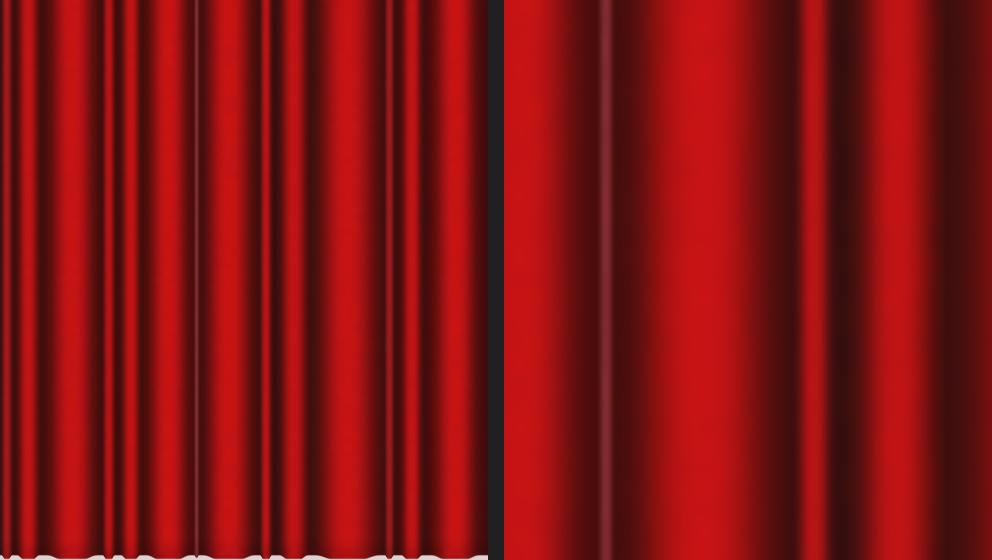
Left: the whole. Right: its middle third, enlarged.
Write a WebGL 1 fragment shader that draws this texture.

```glsl
precision highp float;
uniform vec2 u_resolution;

#define GROUPS 5
#define LIT vec3(0.78, 0.075, 0.08)
#define SHADOW_COOL vec3(0.18, 0.06, 0.06)
#define SHADOW_WARM vec3(0.27, 0.04, 0.03)
#define SHEEN vec3(0.0, 0.1, 0.12)
#define FLOOR_COLOR vec3(0.87, 0.82, 0.81)
#define NARROW_WIDTH 0.0097
#define MEDIUM_RATIO 0.45
#define ROUNDNESS 2.5
#define HEM_HIGH 0.0085
#define HEM_LOW 0.002

float hash(vec2 p) {
  return fract(sin(dot(p, vec2(12.9898, 78.233))) * 43758.5453);
}

float noise(vec2 p) {
  vec2 cell = floor(p);
  vec2 f = fract(p);
  f = f * f * (3.0 - 2.0 * f);
  float low = mix(hash(cell), hash(cell + vec2(1.0, 0.0)), f.x);
  float high = mix(hash(cell + vec2(0.0, 1.0)), hash(cell + 1.0), f.x);
  return mix(low, high, f.y);
}

// Centres of the narrow, medium and wide fold, then the wide fold's width
vec4 groupLayout(int i) {
  if (i == 0) return vec4(0.014, 0.058, 0.148, 0.039);
  if (i == 1) return vec4(0.223, 0.268, 0.345, 0.034);
  if (i == 2) return vec4(0.403, 0.469, 0.469, 0.040);
  if (i == 3) return vec4(0.545, 0.602, 0.712, 0.050);
  return vec4(0.798, 0.844, 0.933, 0.037);
}

// Brightness of the narrow fold in each group
float narrowGain(int i) {
  if (i == 2) return 0.48;
  return i == 4 ? 0.68 : (i == 0 ? 0.75 : 0.9);
}

float fold(float x, float centre, float width) {
  return exp(-pow(abs(x - centre) / width, ROUNDNESS));
}

void main() {
  vec2 uv = gl_FragCoord.xy / u_resolution;

  // Brightest fold at this column, with a pale sheen on the faint ones
  float light = 0.0;
  float sheen = 0.0;
  for (int i = 0; i < GROUPS; i++) {
    vec4 g = groupLayout(i);
    float gain = narrowGain(i);
    float width = NARROW_WIDTH * mix(0.4, 1.0, smoothstep(0.4, 0.85, gain));
    float narrow = fold(uv.x, g.x, width);
    float medium = fold(uv.x, g.y, g.w * MEDIUM_RATIO);
    float wide = fold(uv.x, g.z, g.w);
    light = max(light, max(narrow * gain, max(medium * 0.96, wide)));
    sheen += narrow * (1.0 - gain) * (1.0 - gain) * 4.0;
  }

  // Cloth colour, shadow tint and slight mottling
  float tint = noise(vec2(uv.x * 45.0, 0.5));
  vec3 color = mix(mix(SHADOW_COOL, SHADOW_WARM, tint), LIT, light);
  color += SHEEN * sheen;
  color *= 0.985 + 0.03 * noise(uv * vec2(70.0, 80.0));

  // Darker, uneven cloth just above the hem
  float nearHem = 1.0 - smoothstep(0.0, 0.045, uv.y);
  color *= 1.0 - nearHem * (0.06 + 0.12 * noise(uv * vec2(60.0, 120.0)));

  // Scalloped hem, lower under the lit folds
  float hem = mix(HEM_HIGH, HEM_LOW, smoothstep(0.1, 0.7, light));
  float edge = max(1.0 / u_resolution.y, 0.0012);
  float cloth = smoothstep(hem - edge, hem + edge, uv.y);
  gl_FragColor = vec4(mix(FLOOR_COLOR, color, cloth), 1.0);
}
```
